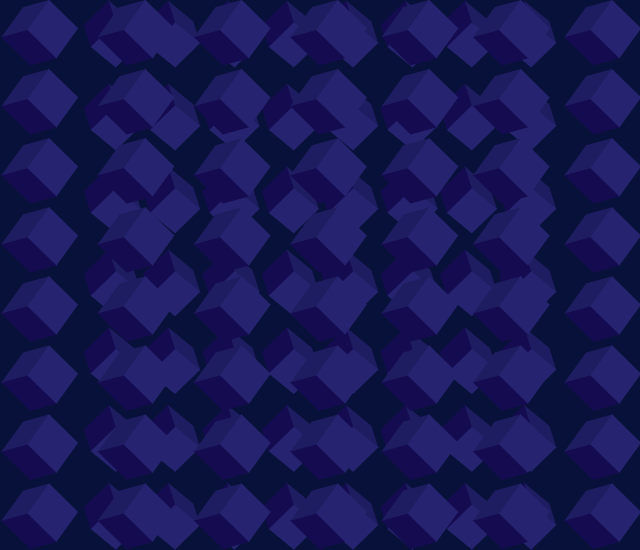
This pattern is drawn by a WebGL 2 fragment shader. Its source:

```glsl
#version 300 es
precision highp float;
// Two grids of flat-shaded cubes in blue and violet on a navy ground.
// Each cube is three parallelograms meeting at one corner; a small-cube grid
// lies behind a large-cube grid, each with its own pitch.
uniform vec2 u_resolution;
out vec4 fragColor;

// Colours
const vec3 GROUND = vec3(0.033, 0.067, 0.225);
const vec3 LIGHT_FACE = vec3(0.148, 0.143, 0.440);
const vec3 MID_FACE = vec3(0.123, 0.112, 0.384);
const vec3 DARK_FACE = vec3(0.082, 0.045, 0.318);

// Lengths are in canvas heights, with y running down from the top.
// Pitch is PITCH_A for the first WIDE_CELLS cells, PITCH_B for the rest.
const float WIDE_CELLS = 3.0;

// Large cubes in front
const vec2 FRONT_ORIGIN = vec2(-0.0050, -0.0030);
const vec2 FRONT_PITCH_A = vec2(0.1750, 0.1256);
const vec2 FRONT_PITCH_B = vec2(0.1662, 0.1256);
const vec2 FRONT_CORNER = vec2(0.0550, 0.0575);
const vec2 FRONT_UP = vec2(0.0394, -0.0545);
const vec2 FRONT_DOWN = vec2(0.0526, 0.0515);
const vec2 FRONT_SIDE = vec2(-0.0474, 0.0130);

// Small cubes behind
const vec2 BACK_ORIGIN = vec2(0.1503, -0.0015);
const vec2 BACK_PITCH_A = vec2(0.1079, 0.1508);
const vec2 BACK_PITCH_B = vec2(0.1079, 0.1414);
const float BACK_COLUMNS = 8.0;
const vec2 BACK_CORNER = vec2(0.0602, 0.0424);
const vec2 BACK_RIGHT = vec2(0.0455, 0.0374);
const vec2 BACK_LEFT = vec2(-0.0455, 0.0444);
const vec2 BACK_TOP = vec2(-0.0126, -0.0394);

// Position inside a cell of a grid whose pitch changes once per axis
vec2 cellPosition(vec2 p, vec2 pitchA, vec2 pitchB) {
    vec2 split = WIDE_CELLS * pitchA;
    return mix(mod(p, pitchA), mod(p - split, pitchB), step(split, p));
}

// Smooth coverage of the parallelogram spanned by a and b from the origin
float faceCoverage(vec2 p, vec2 a, vec2 b, float pixel) {
    mat2 span = mat2(a, b);
    vec2 uv = inverse(span) * p;
    vec2 depth = (0.5 - abs(uv - 0.5)) * abs(determinant(span))
               / vec2(length(b), length(a));
    return clamp(min(depth.x, depth.y) / pixel + 0.5, 0.0, 1.0);
}

// Cube around its near corner: premultiplied colour and coverage
vec4 cube(vec2 p, vec2 a, vec2 b, vec2 c, float pixel) {
    vec4 sum = vec4(LIGHT_FACE, 1.0) * faceCoverage(p, a, b, pixel)
             + vec4(MID_FACE, 1.0) * faceCoverage(p, a, c, pixel)
             + vec4(DARK_FACE, 1.0) * faceCoverage(p, b, c, pixel);
    return sum / max(sum.a, 1.0);
}

vec3 over(vec3 base, vec4 layer) {
    return base * (1.0 - layer.a) + layer.rgb;
}

void main() {
    float pixel = 1.0 / u_resolution.y;
    vec2 p = gl_FragCoord.xy * pixel;
    p.y = 1.0 - p.y;

    // Small cubes, limited to the inner columns
    vec2 backP = p - BACK_ORIGIN;
    vec2 backCell = cellPosition(backP, BACK_PITCH_A, BACK_PITCH_B) - BACK_CORNER;
    vec4 back = cube(backCell, BACK_RIGHT, BACK_LEFT, BACK_TOP, pixel);
    back *= step(0.0, backP.x) * step(backP.x, BACK_COLUMNS * BACK_PITCH_A.x);

    // Large cubes across the whole canvas
    vec2 frontP = p - FRONT_ORIGIN;
    vec2 frontCell = cellPosition(frontP, FRONT_PITCH_A, FRONT_PITCH_B) - FRONT_CORNER;
    vec4 front = cube(frontCell, FRONT_UP, FRONT_DOWN, FRONT_SIDE, pixel);

    fragColor = vec4(over(over(GROUND, back), front), 1.0);
}
```
